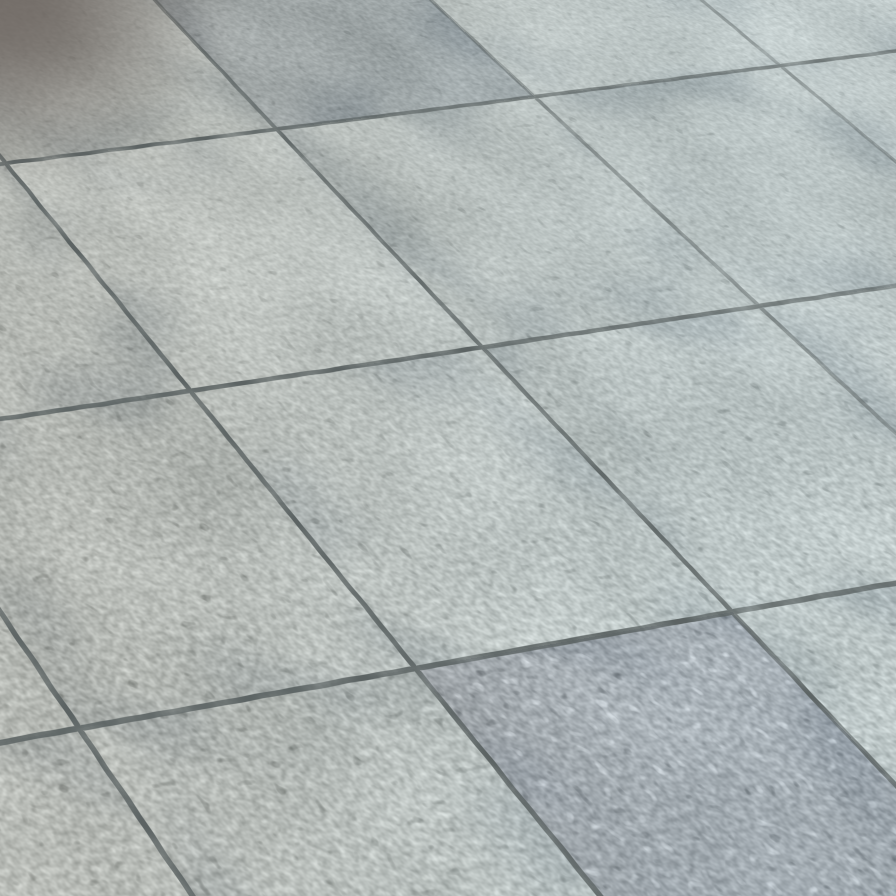
Reproduce this texture procedurally as a WebGL 2 fragment shader.

```glsl
#version 300 es
precision highp float;
// Weathered grey stone paving slabs with thin dark joints, seen in perspective.

#define JOINT_WIDTH 0.016             // in slab units
#define JOINT_COLOR vec3(0.36, 0.39, 0.39)
#define WARM_STONE vec3(0.715, 0.728, 0.708)
#define COOL_STONE vec3(0.745, 0.785, 0.785)
#define SHADOW_COLOR vec3(0.42, 0.39, 0.37)
#define GRAIN_SCALE 46.0              // grains per slab
#define GRAIN_STRENGTH 0.13
#define CLOUD_STRENGTH 0.10
#define SLAB_VARIATION 0.035
#define DARK_SLAB_NEAR vec2(0.0, 2.0)
#define DARK_SLAB_FAR vec2(1.0, -1.0)

uniform vec2 u_resolution;
out vec4 outColor;

vec2 hash22(vec2 p) {
  vec3 q = fract(p.xyx * vec3(0.1031, 0.1030, 0.0973));
  q += dot(q, q.yzx + 33.33);
  return fract((q.xx + q.yz) * q.zy);
}

float cornerSlope(vec2 cell, vec2 corner, vec2 f) {
  float angle = 6.2832 * hash22(cell + corner).x;
  return dot(vec2(cos(angle), sin(angle)), f - corner);
}

float gradientNoise(vec2 p) {
  vec2 cell = floor(p), f = p - cell;
  vec2 s = f * f * f * (f * (f * 6.0 - 15.0) + 10.0);
  float low = mix(cornerSlope(cell, vec2(0, 0), f), cornerSlope(cell, vec2(1, 0), f), s.x);
  float high = mix(cornerSlope(cell, vec2(0, 1), f), cornerSlope(cell, vec2(1, 1), f), s.x);
  return mix(low, high, s.y);
}

float fbm(vec2 p) {
  float sum = 0.0, weight = 0.6;
  for (int i = 0; i < 3; i++) {
    sum += weight * gradientNoise(p);
    p = p * 2.03 + 17.7;
    weight *= 0.5;
  }
  return sum;
}

// Perspective map from the canvas (y down) to slab units on the ground.
vec2 toGround(vec2 uv) {
  mat3 groundToCanvas = mat3(0.3099, -0.0345, 0.025,
                             0.1868, 0.2145, -0.0903,
                             0.0065, 0.1823, 1.0);
  vec3 ground = inverse(groundToCanvas) * vec3(uv.x, 1.0 - uv.y, 1.0);
  return ground.xy / ground.z;
}

// Speckled stone with soft stains; each slab has its own tone.
vec3 stone(vec2 ground, vec2 uv, float nearness) {
  vec2 slab = floor(ground), local = ground - slab;
  vec2 seed = hash22(slab + 40.0);
  vec3 color = mix(WARM_STONE, COOL_STONE, smoothstep(0.0, 0.9, uv.x));
  color += SLAB_VARIATION * (seed.x - 0.5);
  float isNear = 1.0 - step(0.5, distance(slab, DARK_SLAB_NEAR));
  float isFar = 1.0 - step(0.5, distance(slab, DARK_SLAB_FAR));
  color -= isNear * vec3(0.085, 0.09, 0.065) + isFar * vec3(0.10, 0.095, 0.08);

  // Clouds, and dirt creeping in from the slab borders.
  color += CLOUD_STRENGTH * fbm(local * 2.2 + seed * 50.0);
  vec2 inset = min(local, 1.0 - local);
  float border = 1.0 - smoothstep(0.0, 0.28, min(inset.x, inset.y));
  float dirt = smoothstep(-0.15, 0.35, gradientNoise(local * 2.5 + seed * 90.0));
  color -= border * dirt * vec3(0.075, 0.07, 0.06);

  // Fine grain, dark pits and pale chips.
  float grain = gradientNoise(ground * GRAIN_SCALE)
              + 0.6 * gradientNoise(ground * GRAIN_SCALE * 1.9 + 9.0);
  color += GRAIN_STRENGTH * nearness * grain;
  float spots = gradientNoise(ground * GRAIN_SCALE * 0.6 + 31.0);
  color -= 0.11 * nearness * smoothstep(0.32, 0.55, spots);
  color += (0.04 + 0.06 * isNear) * nearness * smoothstep(0.25, 0.5, -spots);
  return color;
}

// Joint coverage along one axis, smoothed over about one pixel.
float jointLine(float coord, float pixel, float width) {
  float d = abs(coord - floor(coord + 0.5));
  return 1.0 - smoothstep(0.5 * width - 0.6 * pixel, 0.5 * width + 0.9 * pixel, d);
}

void main() {
  vec2 uv = gl_FragCoord.xy / u_resolution;
  vec2 ground = toGround(uv);
  float nearness = mix(1.0, 0.5, smoothstep(0.1, 1.0, uv.y));
  vec3 color = stone(ground, uv, nearness);

  // Worn joints, fainter toward the bright far right.
  vec2 dx = dFdx(ground), dy = dFdy(ground);
  vec2 pixel = sqrt(dx * dx + dy * dy);
  float wear = 0.85 + 0.5 * gradientNoise(ground * 9.0);
  vec2 wobble = 0.003 * vec2(gradientNoise(ground.yx * 12.0), gradientNoise(ground * 12.0));
  float acrossLine = jointLine(ground.x + wobble.x, pixel.x, JOINT_WIDTH);
  float rowLine = jointLine(ground.y + wobble.y, pixel.y, JOINT_WIDTH);
  float fade = 1.0 - 0.5 * smoothstep(0.9, 1.7, uv.x + uv.y);
  float joint = max(acrossLine * fade, rowLine * mix(1.0, fade, 0.5));
  color = mix(color, JOINT_COLOR, clamp(joint * wear, 0.0, 1.0));

  // Brown shade falling over the upper left corner.
  float shade = 1.0 - smoothstep(0.02, 0.32, length((uv - vec2(0.0, 1.0)) * vec2(1.1, 1.4)));
  color = mix(color, SHADOW_COLOR, 0.85 * shade);
  outColor = vec4(color, 1.0);
}
```
